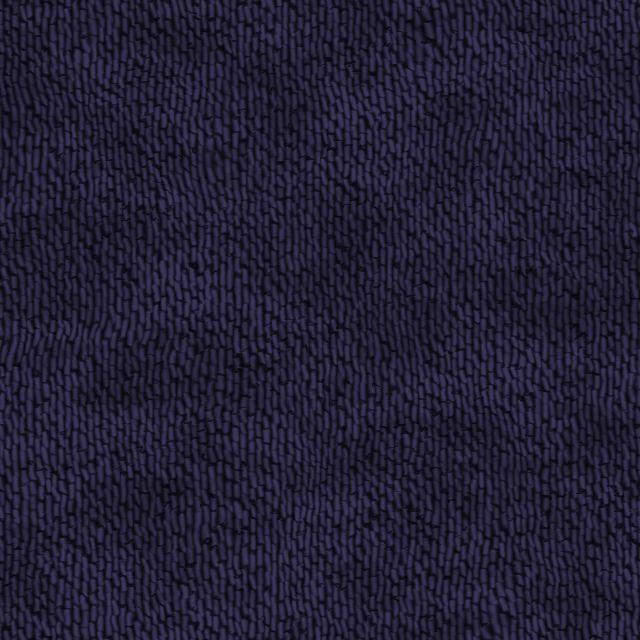
This texture is drawn by a WebGL 1 fragment shader. Its source:

```glsl
precision highp float;

uniform vec2 u_resolution;

const float COLUMNS = 86.0;
const float PITCH = 2.05;
const vec3 GAP_COLOR = vec3(0.028, 0.028, 0.042);
const vec3 YARN_COLOR = vec3(0.212, 0.192, 0.328);

vec2 hash2(vec2 p) {
  vec3 q = fract(p.xyx * vec3(0.1031, 0.1030, 0.0973));
  q += dot(q, q.yzx + 33.33);
  return fract((q.xx + q.yz) * q.zy);
}

// Cellular noise with soft borders: each cell blends its own random value.
float softCells(vec2 p) {
  vec2 base = floor(p);
  float total = 0.0;
  float weights = 0.0;
  for (int j = -1; j <= 1; j++) {
    for (int i = -1; i <= 1; i++) {
      vec2 cell = base + vec2(float(i), float(j));
      vec2 offset = cell + hash2(cell) - p;
      float weight = exp(-6.0 * dot(offset, offset));
      total += weight * hash2(cell + 71.7).x;
      weights += weight;
    }
  }
  return total / weights;
}

float segmentDistance(vec2 p, vec2 halfAxis) {
  float along = clamp(dot(p, halfAxis) / dot(halfAxis, halfAxis), -1.0, 1.0);
  return length(p - halfAxis * along);
}

// Staggered columns of upright stitches: x is yarn light, y the crack at its end.
vec2 stitches(vec2 p, vec2 ragged, float pitch) {
  vec2 result = vec2(0.0);
  for (int i = -1; i <= 1; i++) {
    float column = floor(p.x) + float(i);
    float drift = hash2(vec2(column, 9.0)).x - 0.5;
    float stagger = mod(column, 2.0) * 0.5 * pitch + drift * 0.7;
    float middleRow = floor((p.y - stagger) / pitch);
    for (int j = -1; j <= 1; j++) {
      vec2 id = vec2(column, middleRow + float(j));
      vec2 jitter = hash2(id) - 0.5;
      vec2 shape = hash2(id + 37.0);
      vec2 mood = hash2(id.yx + 5.0);
      vec2 center = vec2(id.x + 0.5, (id.y + 0.5) * pitch + stagger);
      center += jitter * vec2(0.18, 0.45);

      vec2 halfAxis = vec2(0.02 - 0.22 * shape.x, 0.60 + 0.22 * shape.y);
      float d = segmentDistance(p - center, halfAxis);
      float yarn = mix(0.82, 1.06, mood.x) * (1.0 - smoothstep(0.02, 0.62, d));

      vec2 crackAxis = vec2(0.28 + 0.30 * shape.y, 0.30 * (shape.x - 0.5));
      vec2 crackCenter = center + vec2(0.0, 0.5 * pitch);
      float crackDistance = segmentDistance(ragged - crackCenter, crackAxis);
      float crack = smoothstep(0.25, 0.75, mood.y);
      crack *= 1.0 - smoothstep(0.06, 0.24, crackDistance);
      result = max(result, vec2(yarn, crack));
    }
  }
  return result;
}

// Uneven pull of the yarn, in column units.
vec2 warp(vec2 p) {
  vec2 broad = vec2(softCells(p * 0.07), softCells(p * 0.08 + 40.0));
  vec2 fine = vec2(softCells(p * 0.55 + 13.0), softCells(p * 0.65 + 90.0));
  return p + (broad - 0.5) * vec2(1.3, 2.2) + (fine - 0.5) * vec2(0.34, 0.5);
}

void main() {
  vec2 uv = gl_FragCoord.xy / u_resolution.y;
  vec2 p = uv * COLUMNS;
  vec2 pulled = warp(p);

  // Fine fibres roughen the cracks and the yarn.
  float fiber = softCells(p * vec2(2.3, 1.6) + 110.0) - 0.5;
  float fray = softCells(p * vec2(1.7, 2.2) + 150.0) - 0.5;
  vec2 weave = stitches(pulled, pulled + vec2(fiber, fray) * 0.55, PITCH);

  // Broad mottling and dark horizontal streaks.
  float mottle = softCells(uv * vec2(8.0, 12.0) + 3.0);
  float streak = softCells(uv * vec2(14.0, 43.0) + 60.0);
  float light = mix(0.84, 1.16, mottle) * mix(0.85, 1.14, streak);

  float crack = weave.y * mix(1.0, 0.55, streak);
  float tone = (0.09 + 0.92 * weave.x + 0.16 * fiber) * light;
  tone *= 1.0 - 0.88 * crack;

  gl_FragColor = vec4(mix(GAP_COLOR, YARN_COLOR, clamp(tone, 0.0, 1.08)), 1.0);
}
```
